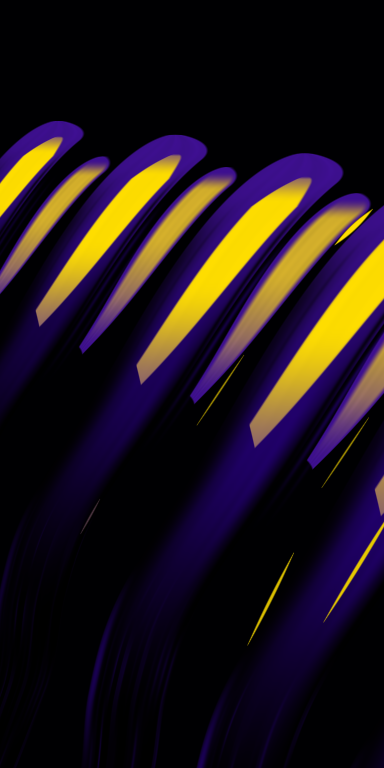
Give the GLSL for this background, as a Shadertoy shader.

```glsl
// Draws a row of glossy curved violet tubes with yellow highlights on black.

const vec3 NIGHT = vec3(0.0, 0.0, 0.008);
const vec3 INDIGO = vec3(0.14, 0.0, 0.46);
const vec3 VIOLET = vec3(0.24, 0.06, 0.56);
const vec3 MAUVE = vec3(0.52, 0.36, 0.44);
const vec3 YELLOW = vec3(1.0, 0.87, 0.0);

float hash(vec2 p) {
    return fract(sin(dot(p, vec2(127.1, 311.7))) * 43758.5);
}

float noise(vec2 p) {
    vec2 i = floor(p), f = fract(p);
    f = f * f * (3.0 - 2.0 * f);
    return mix(mix(hash(i), hash(i + vec2(1, 0)), f.x),
               mix(hash(i + vec2(0, 1)), hash(i + vec2(1, 1)), f.x), f.y);
}

float fall(float a, float b, float x) { return 1.0 - smoothstep(a, b, x); }

float ridge(float x, float width) { return exp(-x * x / (width * width)); }

// Distance from the left edge of a tube (x) and drop below its cap (y)
vec2 tubeSpace(vec2 p, vec2 cap, float size) {
    vec2 q = (p - cap) / size;
    float bend = 0.704 * pow(max(q.y, 0.0001), 0.59);
    bend += 0.055 * ridge(q.y - 0.97, 0.25) - 0.03 * smoothstep(1.15, 1.4, q.y);
    return vec2(q.x + bend, q.y);
}

float capWidth(float t) {
    float s = 1.0 - clamp(t / 0.08, 0.0, 1.0);
    return pow(max(1.0 - s * s, 0.0001), 0.65);
}

// Coverage between both edges, softened along the edge normal
float tubeMask(vec2 s, float width, float px) {
    float slope = 0.415 * pow(max(s.y, 0.003), -0.41);
    float d = min(s.x, width - s.x) / sqrt(1.0 + slope * slope);
    return smoothstep(-px, px, d) * smoothstep(0.0, px, s.y);
}

// Wide tube: violet body, bright inset highlight, long dim tail
vec3 wideTube(vec3 col, vec2 p, vec2 cap, float size, float power, float px) {
    vec2 s = tubeSpace(p, cap, size);
    float t = s.y, e = px / size;
    float width = 0.245 * capWidth(t) * (1.0 - 0.25 * t);
    float u = s.x / max(width, 0.001);
    float grain = noise(vec2(u * 14.0, t * 4.0));

    float tail = smoothstep(0.25, 0.7, t);
    float round = smoothstep(-0.1, 0.5, u) * fall(0.7, 1.0, u);
    float light = mix(0.82 + 0.18 * fall(0.02, 0.3, t), round, tail);
    light *= mix(1.0, 0.3 + 0.7 * smoothstep(0.0, 0.28, u), smoothstep(0.1, 0.3, t));
    light *= 1.0 - 0.75 * ridge(u - 0.95, 0.03) * smoothstep(0.1, 0.25, t);
    light *= 1.0 - 0.3 * power * ridge(u - 0.15, 0.025) * smoothstep(0.1, 0.25, t) * fall(0.4, 0.6, t);
    light *= fall(0.48, 1.2, t) * mix(1.0, power, smoothstep(0.3, 0.65, t));
    vec3 body = mix(VIOLET, INDIGO, smoothstep(0.05, 0.6, t)) * light * (0.95 + 0.1 * grain);

    // Rim and fine threads along the tail
    float low = smoothstep(0.85, 1.1, t) * power * power * power;
    body += INDIGO * 0.7 * ridge(u - 0.04, 0.045) * low * fall(1.1, 1.4, t);
    body += INDIGO * 0.5 * pow(noise(vec2(u * 26.0, t * 5.0 + size * 9.0)), 5.0) * low;

    // Highlight ribbon with a slanted lower cut
    float taper = pow(clamp(t / 0.586, 0.0, 1.2), 3.0);
    float centre = 0.6 - 0.2 * taper;
    float halfWidth = (0.26 - 0.13 * taper) * sqrt(clamp((t - 0.06) / 0.08, 0.0, 1.0));
    float inset = (halfWidth - abs(u - centre)) * 0.2;
    float glow = smoothstep(-e, 0.002 + e, inset);
    glow *= fall(-e, e, t - 0.586 - 0.25 * (u - 0.42)) * smoothstep(0.06, 0.07, t);
    vec3 shine = mix(YELLOW, MAUVE, smoothstep(0.33, 0.66, t));
    shine = mix(MAUVE, shine, smoothstep(0.05, 0.13, t) * smoothstep(-0.008, 0.008, inset));
    body = mix(body, shine * (0.98 + 0.02 * grain), glow);

    // Thin reflections in the gap to the right
    float streak = ridge(u - 1.07, 0.03) + 0.6 * ridge(u - 1.2, 0.025);
    streak *= smoothstep(0.2, 0.35, t) * fall(0.45, 0.8, t);
    col += INDIGO * 0.65 * power * streak;
    return mix(col, body, tubeMask(s, width, e));
}

// Narrow tube: muted highlight across the whole width, ending in a cut
vec3 narrowTube(vec3 col, vec2 p, vec2 cap, float size, float girth, float px) {
    vec2 s = tubeSpace(p, cap, size);
    float t = s.y, e = px / size;
    float width = girth * capWidth(t) * (1.0 - pow(clamp(t / 0.87, 0.0, 1.0), 1.9));
    float u = s.x / max(width, 0.001);
    float grain = noise(vec2(u * 9.0, t * 7.0));
    vec3 shine = mix(mix(YELLOW, MAUVE, 0.38), MAUVE, smoothstep(0.28, 0.65, t));
    shine = mix(shine, VIOLET, smoothstep(0.52, 0.76, t)) * (0.95 + 0.08 * grain);
    float core = smoothstep(0.06, 0.26, u) * fall(0.82, 1.0, u) * smoothstep(0.02, 0.1, t);
    float cut = fall(-e, e, t - 0.745 - 0.03 * u);
    return mix(col, mix(VIOLET, shine, core), tubeMask(s, width, e) * cut);
}

// Tapered glint from a to b
float sliver(vec2 p, vec2 a, vec2 b, float width, float px) {
    vec2 ab = b - a;
    float h = clamp(dot(p - a, ab) / dot(ab, ab), 0.0, 1.0);
    return fall(-px, px, length(p - a - ab * h) - width * 4.0 * h * (1.0 - h));
}

void mainImage(out vec4 fragColor, in vec2 fragCoord) {
    // x runs right over 0..1, y runs down over 0..2
    vec2 uv = fragCoord / iResolution.xy;
    vec2 p = vec2(uv.x, 2.0 - 2.0 * uv.y);
    float px = 1.0 / iResolution.x;
    vec3 col = NIGHT;

    for (int i = -2; i <= 3; i++) {
        float k = float(i);
        vec2 wideCap = vec2(0.794, 0.398) + k * vec2(0.353, 0.055) + k * k * vec2(0.016, 0.0065);
        vec2 narrowCap = vec2(0.932, 0.502) + k * vec2(0.346, 0.088) + k * k * vec2(0.008, 0.02);
        float power = clamp(0.8 + 0.17 * k, 0.3, 1.0);
        col = wideTube(col, p, wideCap, 1.0 + 0.17 * k, power, px);
        col = narrowTube(col, p, narrowCap, 0.71 + 0.08 * k, 0.182 + 0.013 * k, px);
    }

    // Glints beside the narrow tubes, then loose ones
    for (int i = 0; i < 2; i++) {
        vec2 shift = float(i) * vec2(0.325, 0.163);
        col = mix(col, YELLOW * 0.85, 0.8 * sliver(p, vec2(0.635, 0.925) + shift, vec2(0.513, 1.107) + shift, 0.002, px));
    }
    col = mix(col, YELLOW, sliver(p, vec2(0.97, 0.545), vec2(0.872, 0.638), 0.007, px));
    col = mix(col, YELLOW * 0.85, sliver(p, vec2(0.765, 1.44), vec2(0.645, 1.68), 0.004, px));
    col = mix(col, YELLOW * 0.9, sliver(p, vec2(1.04, 1.30), vec2(0.843, 1.62), 0.005, px));
    col = mix(col, MAUVE, 0.6 * sliver(p, vec2(0.26, 1.30), vec2(0.21, 1.39), 0.002, px));
    fragColor = vec4(col, 1.0);
}
```
